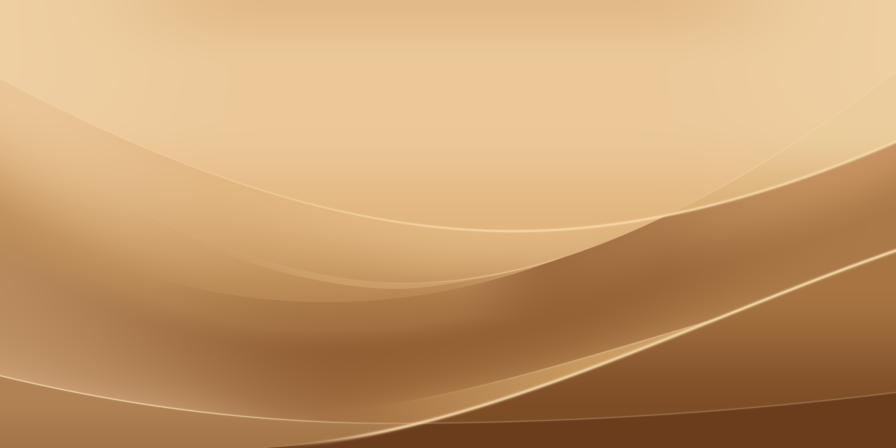
Reproduce this background procedurally as a Shadertoy shader.

```glsl
// Golden abstract background: sweeping satin waves with glowing cream edges.

// Flattened parabola: lowest point at c, bend k, easing e toward the sides
float bowl(float x, vec2 c, float k, float e) {
    float d = abs(x - c.x);
    return c.y + k * d * d / (1.0 + e * d);
}

// Antialiased coverage of the side where d is positive
float cover(float d) {
    float px = 0.8 / iResolution.y;
    return smoothstep(-px, px, d);
}

// Soft thin line along d = 0
float line(float d, float width) {
    float w = max(width, 0.55 / iResolution.y);
    return exp(-d * d / (w * w));
}

void mainImage(out vec4 fragColor, in vec2 fragCoord) {
    vec2 uv = fragCoord / iResolution.xy;
    float x = uv.x, y = uv.y;
    vec3 cream = vec3(0.97, 0.87, 0.68);

    // Wave heights
    float crest = bowl(x, vec2(0.573, 0.484), 1.3, 0.44);
    float ribbon = bowl(x, vec2(0.455, 0.368), 2.15, 0.65);
    float fold = bowl(x, vec2(0.365, 0.3255), 1.45, 0.0);
    float hem = bowl(x, vec2(0.44, 0.055), x < 0.44 ? 0.55 : 0.22, 0.0);
    float s = max(x, 0.3) - 0.8;
    float sweep = 0.288 + 0.8 * s - 0.9 * s * s * s - 0.8 * max(0.3 - x, 0.0);
    float sheenTop = sweep + max(-0.22 * s - 0.18 * s * s, 0.0);

    // Sky: pale band with warmer top and bottom, brighter sides
    vec3 col = mix(vec3(0.88, 0.705, 0.49), vec3(0.925, 0.785, 0.60), smoothstep(0.46, 0.74, y));
    col = mix(col, vec3(0.885, 0.73, 0.53), smoothstep(0.85, 1.0, y) * smoothstep(0.5, 0.2, abs(x - 0.5)));
    col = mix(col, vec3(0.935, 0.82, 0.645), 0.8 * smoothstep(0.2, 0.55, abs(x - 0.5)) * smoothstep(0.45, 0.85, y));

    // Pale panel on the right
    float right = smoothstep(0.7, 0.76, x);
    vec3 panel = mix(vec3(0.86, 0.69, 0.47), vec3(0.92, 0.80, 0.61), smoothstep(0.52, 0.72, y));
    col = mix(col, panel, cover(ribbon - y) * right);

    // Translucent veil below the crest
    float depth = crest - y;
    vec3 veil = mix(vec3(0.88, 0.71, 0.50), vec3(0.75, 0.56, 0.35), smoothstep(0.0, mix(0.40, 0.19, smoothstep(0.05, 0.45, x)), depth));
    veil = mix(veil, vec3(0.92, 0.78, 0.60), 0.9 * smoothstep(0.3, 0.0, x) * smoothstep(0.32, 0.0, depth));
    col = mix(col, veil, cover(depth));

    // Second veil layer, fading out to the left
    float under = min(crest, ribbon);
    col = mix(col, vec3(0.70, 0.50, 0.30), 0.25 * cover(under - y) * smoothstep(0.12, 0.45, x));

    // Satin body
    float edge = min(under, fold);
    vec3 body = mix(vec3(0.72, 0.54, 0.36), vec3(0.56, 0.36, 0.19), smoothstep(-0.05, 0.4, x));
    body = mix(body, vec3(0.67, 0.47, 0.28), smoothstep(0.6, 1.0, x));
    body += vec3(0.11, 0.11, 0.10) * smoothstep(0.16, 0.0, edge - y) * smoothstep(0.3, 0.9, x);
    float gap = edge - y;
    float crisp = mix(smoothstep(-0.08, 0.2, gap), cover(gap), smoothstep(0.5, 0.62, x));
    float bodyFade = mix(crisp, cover(gap), 0.25 * smoothstep(0.1, 0.3, x));
    bodyFade = max(bodyFade, cover(gap) * smoothstep(-0.02, 0.12, gap));
    col = mix(col, body, bodyFade);

    // Warm glow above the hem and the sweep
    float left = smoothstep(0.5, 0.15, x);
    col = mix(col, vec3(0.84, 0.68, 0.51), 0.6 * left * exp(-max(y - hem, 0.0) / 0.075));
    col = mix(col, vec3(0.76, 0.56, 0.35), 0.55 * exp(-max(y - sheenTop, 0.0) / 0.06)
        * smoothstep(0.25, 0.5, x) * smoothstep(1.0, 0.75, x));

    // Lower left wedge
    vec3 wedge = mix(vec3(0.64, 0.46, 0.28), vec3(0.69, 0.51, 0.33), smoothstep(0.0, 0.12, y));
    col = mix(col, wedge, cover(hem - y));

    // Sheen between the two edges of the sweep
    float sheen = cover(sheenTop - y) * cover(y - sweep);
    float sheenGain = smoothstep(0.38, 0.72, x);
    col = mix(col, vec3(0.85, 0.68, 0.44), sheen * 0.7 * sheenGain);

    // Shaded ground below the sweep, darkest under the hem
    float below = sweep - y;
    vec3 ground = mix(vec3(0.49, 0.30, 0.15), vec3(0.66, 0.46, 0.26), smoothstep(0.07, 0.38, y));
    ground = mix(ground, vec3(0.42, 0.24, 0.115), cover(hem - y));
    col = mix(col, ground, cover(below));

    // Bright edges
    col = mix(col, cream, line(depth, mix(0.0015, 0.004, x)) * mix(0.2, 0.8, smoothstep(0.1, 0.6, x)));
    float ribbonGain = 0.06 + 0.4 * exp(-pow((x - 0.57) / 0.09, 2.0)) + 0.3 * smoothstep(0.72, 0.85, x);
    col = mix(col, cream, line(y - ribbon, 0.002) * ribbonGain);
    float crescent = cover(ribbon - y) * cover(y - ribbon + 0.014 * smoothstep(0.57, 0.42, x));
    col = mix(col, vec3(0.88, 0.71, 0.50), 0.4 * crescent * smoothstep(0.18, 0.4, x));
    col = mix(col, cream, line(y - hem, 0.002) * (x < 0.44 ? 0.2 + 0.5 * left : 0.22));
    col = mix(col, cream, line(y - sheenTop, 0.002) * 0.35 * sheenGain);
    col = mix(col, cream, line(below, 0.0042) * 0.85 * smoothstep(0.3, 0.45, x));

    fragColor = vec4(col, 1.0);
}
```
